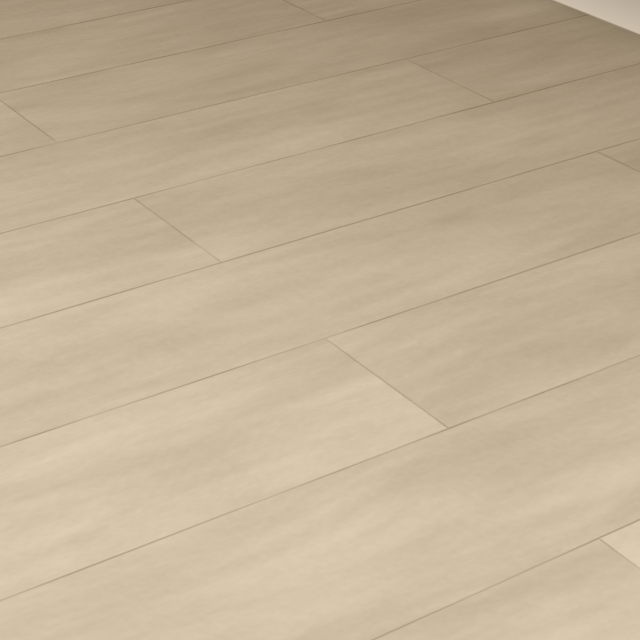
Write a Shadertoy shader that draws this texture.

```glsl
// Pale oak plank floor in perspective, half-offset joints, with a skirting board in the far corner.
#define HORIZON 1.931        // height where the floor vanishes
#define SEAM_VANISH 4.870    // x where the long seams meet
#define JOINT_VANISH -1.487  // x where the end joints meet
#define ROW_ORIGIN 10.78     // row number at the horizon's far side
#define ROW_SCALE 2.603      // rows per unit of perspective slope
#define PLANK_LENGTH 1.411   // joint spacing in perspective slope
#define FIRST_JOINT 1.367    // slope of the joint in odd rows
#define WALL_SLOPE 2.525     // slope where the skirting starts
#define ASPECT 7.0           // plank length over width
#define SEAM_WIDTH 0.0035    // half width of a seam, in plank widths
#define GRAIN 0.085          // contrast of the wood figure
#define KNOT_CHANCE 0.6      // share of planks carrying a knot

const vec3 PALE_OAK = vec3(0.835, 0.768, 0.662);
const vec3 SHADED_OAK = vec3(0.613, 0.548, 0.450);
const vec3 SKIRTING = vec3(0.800, 0.745, 0.670);
const vec3 SEAM_TINT = vec3(0.76, 0.72, 0.66);

float hash(vec2 p) {
    return fract(sin(dot(p, vec2(127.1, 311.7))) * 43758.55);
}

float noise(vec2 p) {
    vec2 i = floor(p), f = fract(p);
    f = f * f * (3.0 - 2.0 * f);
    return mix(mix(hash(i), hash(i + vec2(1, 0)), f.x),
               mix(hash(i + vec2(0, 1)), hash(i + vec2(1, 1)), f.x), f.y);
}

float fbm(vec2 p) {
    float sum = 0.0, weight = 0.5;
    for (int i = 0; i < 4; i++) {
        sum += weight * noise(p);
        p = p * 2.03 + 17.3;
        weight *= 0.5;
    }
    return sum / 0.9375;
}

float seamLine(float dist, float pixel) {
    return 1.0 - smoothstep(SEAM_WIDTH - pixel, SEAM_WIDTH + pixel, dist);
}

// Brightness offset of the wood; place is the position in plank widths
float woodFigure(vec2 place, vec2 local, vec2 plank) {
    float seed = hash(plank + 3.7);
    vec2 knotAt = vec2(mix(0.15, 0.85, hash(plank + 9.1)) * ASPECT,
                       mix(0.25, 0.75, hash(plank + 5.3)));
    vec2 toKnot = (local - knotAt) * vec2(2.6, 6.5);
    float hasKnot = step(hash(plank + 1.9), KNOT_CHANCE);
    float halo = hasKnot * exp(-0.35 * dot(toKnot, toKnot));
    float core = hasKnot * exp(-5.0 * dot(toKnot, toKnot));

    vec2 p = place + seed * vec2(37.0, 53.0);
    p.y += 0.10 * halo * sign(toKnot.y) + 0.12 * (noise(p * vec2(0.7, 1.5)) - 0.5);
    float clouds = fbm(p * vec2(0.65, 3.2)) - 0.5;
    float streaks = fbm(p * vec2(2.2, 13.0)) - 0.5;
    float pores = noise(p * vec2(22.0, 38.0)) + noise(p * vec2(40.0, 64.0)) - 1.0;
    float figure = 1.5 * clouds + 0.8 * streaks + 0.19 * pores;
    figure -= halo * (0.25 + 0.5 * streaks) + 0.5 * core;
    return GRAIN * figure + 0.030 * (seed - 0.5);
}

void mainImage(out vec4 fragColor, in vec2 fragCoord) {
    vec2 uv = fragCoord / iResolution.xy;

    // Project the canvas onto the floor: slope runs along planks, across counts rows
    float depth = HORIZON - uv.y;
    float slope = (uv.x - JOINT_VANISH) / depth;
    float across = ROW_ORIGIN - ROW_SCALE * (SEAM_VANISH - uv.x) / depth;
    float along = (slope - FIRST_JOINT) / PLANK_LENGTH;
    float alongPixel = fwidth(along) * ASPECT;
    float acrossPixel = fwidth(across);

    // Plank layout: every second row shifts by half a plank
    float row = floor(across);
    float shifted = along + 0.5 * mod(row + 1.0, 2.0);
    vec2 plank = vec2(floor(shifted), row);
    vec2 local = vec2(fract(shifted) * ASPECT, across - row);
    vec2 place = vec2(along * ASPECT, across);

    // Light falls off towards the far and right sides
    float nearness = clamp(1.0 - uv.y - 0.18 * (uv.x - 0.5), 0.0, 1.0);
    float light = 1.0 - pow(1.0 - nearness, 2.2);
    vec3 color = mix(SHADED_OAK, PALE_OAK, light);
    float figure = woodFigure(place, local, plank);
    color *= 1.0 + figure * vec3(0.95, 1.05, 1.25);

    // Hairline seams and joints, fading in and out with wear
    float rowSeam = seamLine(min(local.y, 1.0 - local.y), acrossPixel);
    float joint = 0.85 * seamLine(min(local.x, ASPECT - local.x), alongPixel);
    float wear = mix(0.4, 1.0, noise(place * vec2(2.5, 5.0)));
    color = mix(color, color * SEAM_TINT, max(rowSeam, joint) * wear);

    // Skirting board and its contact shadow
    float wallSide = slope - WALL_SLOPE;
    color *= 1.0 - 0.10 * exp(-25.0 * max(-wallSide, 0.0));
    float wallPixel = fwidth(slope);
    vec3 board = SKIRTING * (1.0 - 0.8 * max(wallSide, 0.0));
    color = mix(color, board, smoothstep(-wallPixel, wallPixel, wallSide));

    fragColor = vec4(color, 1.0);
}
```
